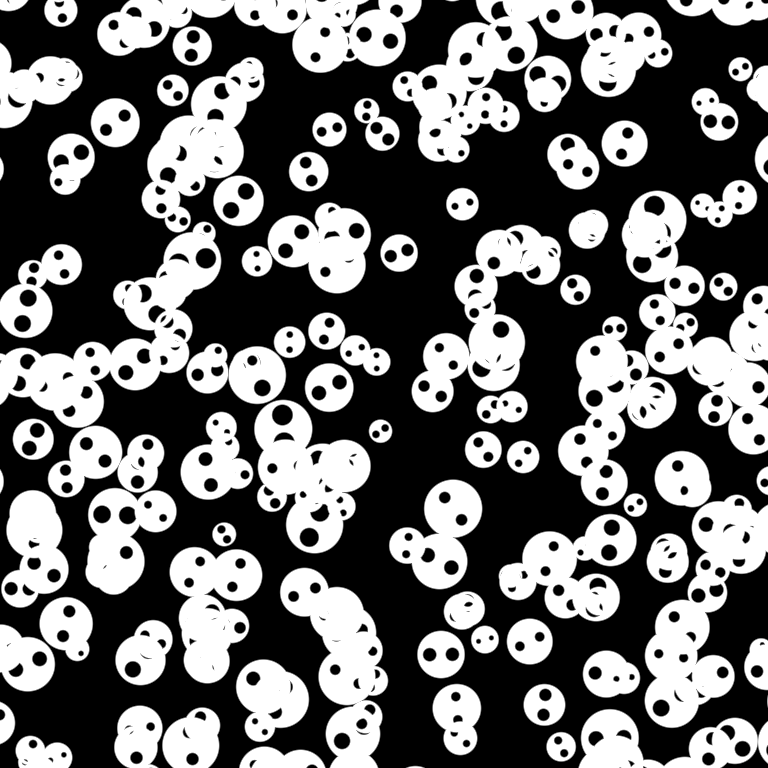
Reproduce this pattern procedurally as a three.js fragment shader.

```glsl
// Scattered white discs, each pierced by two opposite round holes, on black.
varying vec2 vUv;

const vec3 GROUND = vec3(0.0);
const vec3 DISC = vec3(1.0);
const float CELLS = 8.0;        // grid cells across the canvas
const int SLOTS = 7;            // possible discs per cell
const float PRESENCE = 0.62;    // chance that a slot holds a disc
const vec2 DISC_RADIUS = vec2(0.015, 0.038);
const vec2 HOLE_RATIO = vec2(0.17, 0.36);
const float HOLE_OFFSET = 0.48; // hole distance from centre, in disc radii
const float EDGE = 0.00195;     // width of the smoothed edge

vec3 hash33(vec3 p) {
  p = fract(p * vec3(0.1031, 0.1030, 0.0973));
  p += dot(p, p.yxz + 33.33);
  return fract((p.xxy + p.yxx) * p.zyx);
}

float circle(vec2 p, float radius) {
  return length(p) - radius;
}

// Signed distance to a disc with two holes placed along the given axis.
float piercedDisc(vec2 p, float radius, float holeRatio, float angle) {
  vec2 offset = radius * HOLE_OFFSET * vec2(cos(angle), sin(angle));
  float hole = radius * holeRatio;
  float holes = min(circle(p - offset, hole), circle(p + offset, hole));
  return max(circle(p, radius), -holes);
}

// Union of the discs around p; a disc also covers the holes of its neighbours.
float scatteredDiscs(vec2 p) {
  vec2 home = floor(p * CELLS);
  float nearest = 1.0;
  for (int y = -1; y <= 1; y++) {
    for (int x = -1; x <= 1; x++) {
      vec2 cell = home + vec2(float(x), float(y));
      for (int i = 0; i < SLOTS; i++) {
        vec3 seed = vec3(cell + 17.0, float(i) * 7.0 + 3.0);
        vec3 place = hash33(seed);
        vec3 shape = hash33(seed + vec3(41.0, 83.0, 59.0));
        if (place.z > PRESENCE) continue;
        vec2 centre = (cell + place.xy) / CELLS;
        float radius = mix(DISC_RADIUS.x, DISC_RADIUS.y, shape.x);
        float holeRatio = mix(HOLE_RATIO.x, HOLE_RATIO.y, shape.y);
        float angle = shape.z * 3.14159;
        nearest = min(nearest, piercedDisc(p - centre, radius, holeRatio, angle));
      }
    }
  }
  return nearest;
}

float coverage(float dist, float width) {
  return clamp(0.5 - dist / width, 0.0, 1.0);
}

void main() {
  float mask = coverage(scatteredDiscs(vUv), EDGE);
  gl_FragColor = vec4(mix(GROUND, DISC, mask), 1.0);
}
```
